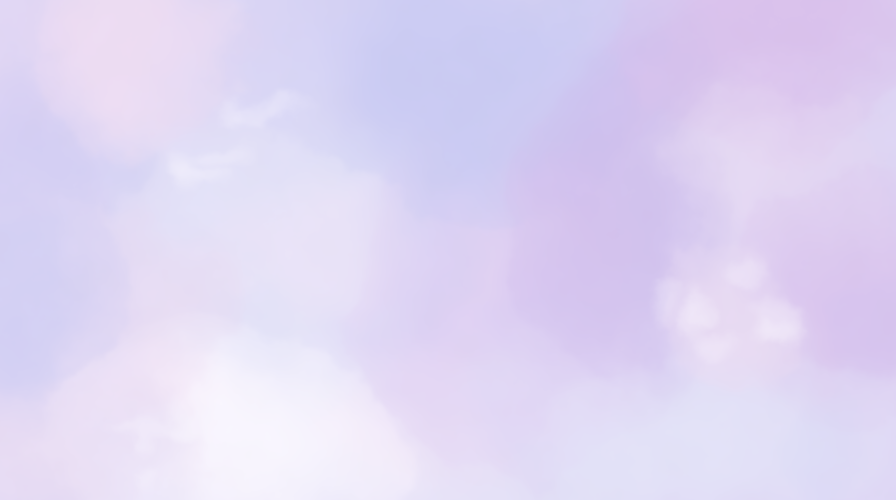
A WebGL 1 fragment shader for this background:

```glsl
precision highp float;

uniform vec2 u_resolution;

const vec3 PAPER = vec3(0.87, 0.84, 0.957);
const vec3 WHITE = vec3(0.975, 0.965, 0.995);
const vec3 ICE = vec3(0.89, 0.89, 0.97);
const vec3 BLUSH = vec3(0.92, 0.865, 0.95);
const vec3 LILAC = vec3(0.865, 0.815, 0.95);
const vec3 PERIWINKLE = vec3(0.785, 0.79, 0.95);
const vec3 VIOLET = vec3(0.81, 0.745, 0.925);
const vec3 ORCHID = vec3(0.85, 0.745, 0.92);

vec2 hash22(vec2 cell) {
  vec3 q = fract(cell.xyx * vec3(0.1031, 0.103, 0.0973));
  q += dot(q, q.yzx + 33.33);
  return fract((q.xx + q.yz) * q.zy);
}

// Two independent channels of smooth value noise
vec2 noise2(vec2 p) {
  vec2 cell = floor(p);
  vec2 f = fract(p);
  f = f * f * (3.0 - 2.0 * f);
  vec2 low = mix(hash22(cell), hash22(cell + vec2(1.0, 0.0)), f.x);
  vec2 high = mix(hash22(cell + vec2(0.0, 1.0)), hash22(cell + 1.0), f.x);
  return mix(low, high, f.y);
}

// Layered noise, centred on zero
vec2 fbm2(vec2 p) {
  vec2 sum = vec2(0.0);
  float amplitude = 0.5;
  for (int i = 0; i < 6; i++) {
    sum += amplitude * (noise2(p) - 0.5);
    p = mat2(1.6, 1.2, -1.2, 1.6) * p + 17.3;
    amplitude *= 0.5;
  }
  return sum;
}

// Pool of pigment: a soft body with a faint, firmer drying edge
vec3 wash(vec3 under, vec3 tint, vec2 p, vec2 centre, vec2 radius, float strength) {
  float d = length((p - centre) / radius);
  float edge = 0.012 / min(radius.x, radius.y);
  float body = 1.0 - smoothstep(0.25, 1.35, d);
  float rim = 1.0 - smoothstep(1.0 - edge, 1.0 + edge, d);
  return mix(under, tint, strength * (0.75 * body + 0.2 * rim));
}

// Broad colour areas
vec3 broadWashes(vec3 color, vec2 p) {
  color = wash(color, ICE, p, vec2(0.95, 0.08), vec2(0.55, 0.25), 0.9);
  color = wash(color, ICE, p, vec2(0.53, 0.55), vec2(0.30, 0.45), 1.0);
  color = wash(color, WHITE, p, vec2(0.42, 0.08), vec2(0.36, 0.28), 1.0);
  color = wash(color, BLUSH, p, vec2(0.08, 0.08), vec2(0.28, 0.18), 0.7);
  color = wash(color, BLUSH, p, vec2(0.27, 0.40), vec2(0.16, 0.27), 0.7);
  color = wash(color, PERIWINKLE, p, vec2(0.03, 0.50), vec2(0.22, 0.28), 0.5);
  color = wash(color, PERIWINKLE, p, vec2(0.16, 0.78), vec2(0.19, 0.13), 0.6);
  color = wash(color, BLUSH, p, vec2(0.28, 0.94), vec2(0.22, 0.17), 0.9);
  color = wash(color, LILAC, p, vec2(1.00, 0.43), vec2(0.33, 0.34), 0.9);
  color = wash(color, PERIWINKLE, p, vec2(0.92, 0.86), vec2(0.47, 0.28), 0.95);
  color = wash(color, VIOLET, p, vec2(1.25, 0.60), vec2(0.22, 0.36), 0.85);
  color = wash(color, ORCHID, p, vec2(1.53, 0.97), vec2(0.36, 0.25), 0.9);
  color = wash(color, BLUSH, p, vec2(1.58, 0.66), vec2(0.22, 0.19), 0.6);
  color = wash(color, ORCHID, p, vec2(1.72, 0.43), vec2(0.24, 0.27), 0.7);
  color = wash(color, ICE, p, vec2(1.45, 0.13), vec2(0.38, 0.22), 0.8);
  return wash(color, BLUSH, p, vec2(1.44, 0.38), vec2(0.14, 0.14), 0.9);
}

// Faint overlapping blooms across the sheet
vec3 scatteredBlooms(vec3 color, vec2 p) {
  for (int i = 0; i < 26; i++) {
    float id = float(i);
    vec2 place = hash22(vec2(id, 3.0)) * vec2(1.8, 1.0);
    vec2 shape = hash22(vec2(id, 11.0));
    vec3 tint = color + mix(vec3(-0.03, -0.015, 0.0), vec3(0.025, 0.005, 0.0), shape.x);
    color = wash(color, tint, p, place, 0.07 + 0.13 * shape, 0.7);
  }
  return color;
}

// Small pale flecks gathered in three clusters
vec3 paleFlecks(vec3 color, vec2 p) {
  for (int i = 0; i < 21; i++) {
    float id = float(i);
    float group = mod(id, 3.0);
    vec2 cluster = group < 0.5 ? vec2(0.40, 0.08)
                 : group < 1.5 ? vec2(0.51, 0.73) : vec2(1.46, 0.38);
    vec2 offset = (hash22(vec2(id, 23.0)) - 0.5) * vec2(0.28, 0.18);
    vec2 radius = 0.018 + 0.035 * hash22(vec2(id, 31.0));
    color = wash(color, mix(color, WHITE, 0.5), p, cluster + offset, radius, 0.6);
  }
  return color;
}

void main() {
  vec2 p = gl_FragCoord.xy / u_resolution.y;
  vec2 drift = fbm2(p * 3.0 + 5.0);
  vec2 feather = fbm2(p * 14.0 + 40.0);
  vec2 flowed = p + 0.30 * drift + 0.05 * feather;

  vec3 color = broadWashes(PAPER, flowed);
  color = scatteredBlooms(color, flowed);
  color = paleFlecks(color, p + 0.08 * drift + 0.07 * feather);
  color += 0.012 * feather.x;

  gl_FragColor = vec4(clamp(color, 0.0, 1.0), 1.0);
}
```
